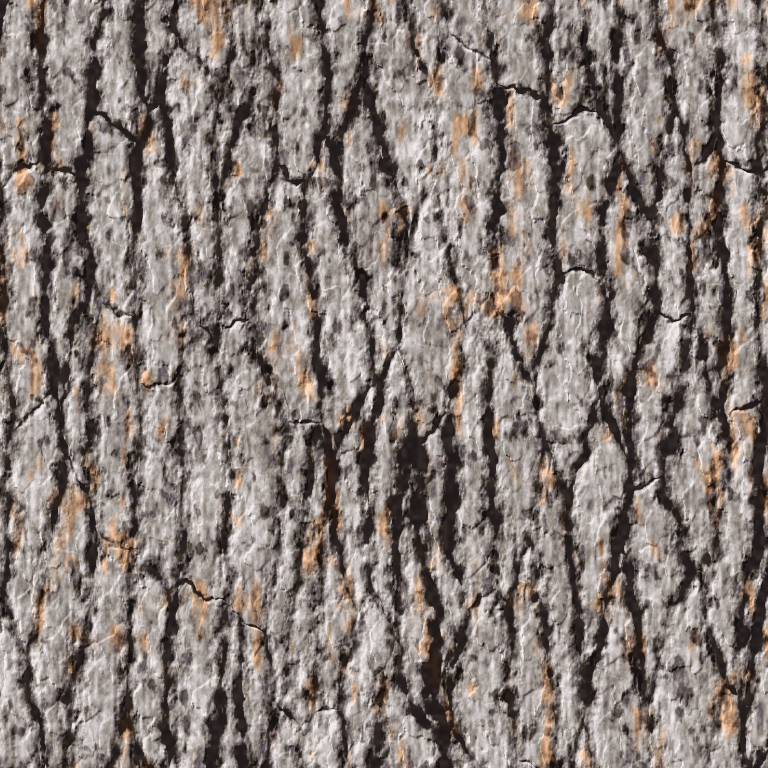
This texture is drawn by a three.js fragment shader. Its source:

```glsl
// Weathered tree bark: tall grey plates split by dark fissures, with flakes and fibres.
varying vec2 vUv;

const vec3 FISSURE = vec3(0.15, 0.12, 0.12);
const vec3 UMBER = vec3(0.31, 0.28, 0.23);
const vec3 MAUVE = vec3(0.39, 0.35, 0.39);
const vec3 TAUPE = vec3(0.53, 0.49, 0.46);
const vec3 ASH = vec3(0.67, 0.64, 0.62);
const vec3 SILVER = vec3(0.82, 0.79, 0.79);
const vec3 PALE = vec3(0.94, 0.92, 0.91);
const vec3 RUST_TINT = vec3(1.12, 0.88, 0.66);

const vec2 PLATE_DENSITY = vec2(17.0, 3.6);
const vec2 FLAKE_DENSITY = vec2(52.0, 31.0);
const vec2 TO_LIGHT = vec2(-0.0016, 0.0020);

vec2 hash2(vec2 p) {
  vec3 q = fract(p.xyx * vec3(0.1031, 0.1030, 0.0973));
  q += dot(q, q.yzx + 33.33);
  return fract((q.xx + q.yz) * q.zy);
}

float noise(vec2 p) {
  vec2 i = floor(p), f = fract(p);
  f = f * f * (3.0 - 2.0 * f);
  float low = mix(hash2(i).x, hash2(i + vec2(1.0, 0.0)).x, f.x);
  float high = mix(hash2(i + vec2(0.0, 1.0)).x, hash2(i + 1.0).x, f.x);
  return mix(low, high, f.y);
}

float fbm(vec2 p) {
  float sum = 0.0, amp = 0.533;
  for (int i = 0; i < 4; i++) {
    sum += amp * noise(p);
    p = p * 2.03 + vec2(17.3, 9.1);
    amp *= 0.5;
  }
  return sum;
}

vec2 platePoint(vec2 cell) {
  return 0.5 + (hash2(cell) - 0.5) * vec2(0.65, 1.0);
}

// Canvas distance to the nearest border of stretched cells; level borders count as thinner.
float plateBorder(vec2 p, vec2 density) {
  vec2 q = p * density, cell = floor(q), f = q - cell;
  vec2 nearest = vec2(9.0), home = vec2(0.0);
  for (int y = -1; y <= 1; y++)
    for (int x = -1; x <= 1; x++) {
      vec2 o = vec2(float(x), float(y));
      vec2 r = o + platePoint(cell + o) - f;
      if (dot(r, r) < dot(nearest, nearest)) { nearest = r; home = o; }
    }
  float border = 1.0;
  for (int y = -2; y <= 2; y++)
    for (int x = -2; x <= 2; x++) {
      vec2 o = home + vec2(float(x), float(y));
      vec2 r = o + platePoint(cell + o) - f;
      vec2 gap = r - nearest;
      if (dot(gap, gap) > 0.0001) {
        vec2 slope = normalize(gap) * density;
        float d = dot(0.5 * (r + nearest), normalize(gap)) / length(slope);
        float level = slope.y * slope.y / dot(slope, slope);
        border = min(border, d * (1.0 + 1.5 * level));
      }
    }
  return border;
}

// Soft-edged cellular steps, each flake with its own height and tilt.
float flakeHeight(vec2 p, vec2 density) {
  vec2 q = p * density, cell = floor(q), f = q - cell;
  float sum = 0.0, total = 0.00001;
  for (int y = -1; y <= 1; y++)
    for (int x = -1; x <= 1; x++) {
      vec2 o = vec2(float(x), float(y));
      vec2 h = hash2(cell + o + 71.0);
      vec2 r = o + h - f;
      float weight = exp(-22.0 * dot(r, r));
      sum += weight * (h.x + dot(r, h.yx - 0.4));
      total += weight;
    }
  return sum / total;
}

// Returns surface height and the ragged distance to a fissure.
vec2 barkSurface(vec2 p) {
  float rough = fbm(p * vec2(85.0, 55.0));
  vec2 sway = vec2(fbm(p * vec2(14.0, 10.0)), fbm(p * 25.0 + 40.0)) - 0.5;
  vec2 bent = p + sway * vec2(0.032, 0.06);
  bent.x += 0.006 * sin(p.y * 9.0 + 2.0 * sin(p.x * 7.0));
  float border = plateBorder(bent, PLATE_DENSITY) + 0.024 * (rough - 0.5);
  float flakes = flakeHeight(p + 0.02 * (rough - 0.5) + 0.2 * sway.yx * 0.1, FLAKE_DENSITY);
  return vec2(smoothstep(-0.002, 0.02, border) + 0.8 * flakes + 0.9 * rough, border);
}

float ramp(float low, float high, float t) {
  return clamp((t - low) / (high - low), 0.0, 1.0);
}

vec3 barkColour(float tone) {
  vec3 c = mix(FISSURE * 0.55, FISSURE, ramp(0.03, 0.13, tone));
  c = mix(c, UMBER, ramp(0.13, 0.28, tone));
  c = mix(c, MAUVE, ramp(0.28, 0.37, tone));
  c = mix(c, TAUPE, ramp(0.37, 0.49, tone));
  c = mix(c, ASH, ramp(0.49, 0.64, tone));
  c = mix(c, SILVER, ramp(0.64, 0.80, tone));
  return mix(c, PALE, ramp(0.80, 0.96, tone));
}

void main() {
  vec2 p = vUv;
  vec2 surface = barkSurface(p);
  float relief = surface.x - barkSurface(p + TO_LIGHT).x;

  // Plate tone: relief, vertical fibres, fine grain and small pits.
  float tone = 0.66 + 0.55 * clamp(relief, -0.6, 0.45);
  tone += 0.28 * (noise(p * vec2(240.0, 36.0)) - 0.5);
  tone += 0.45 * (fbm(p * vec2(170.0, 110.0) + 5.0) - 0.5);
  tone += 0.16 * (noise(p * vec2(25.0, 9.0)) - 0.5);
  tone -= 0.30 * (1.0 - smoothstep(0.25, 0.40, fbm(p * vec2(70.0, 42.0) + 23.0)));

  // Fissures: shaded flanks around a dark core of varying width.
  float width = mix(-0.004, 0.008, noise(p * vec2(16.0, 5.0) + 3.0));
  tone -= 0.28 * (1.0 - smoothstep(0.0, 0.014, surface.y - width));
  float core = 1.0 - smoothstep(width - 0.0015, width + 0.003, surface.y);
  tone = mix(tone, 0.08 + 0.1 * noise(p * 150.0), core);

  // Rusty patches where the outer skin has worn off.
  float rust = smoothstep(0.60, 0.80, fbm(p * vec2(42.0, 18.0) + 7.0));
  vec3 colour = barkColour(tone);
  gl_FragColor = vec4(mix(colour, colour * RUST_TINT, 0.8 * rust), 1.0);
}
```
